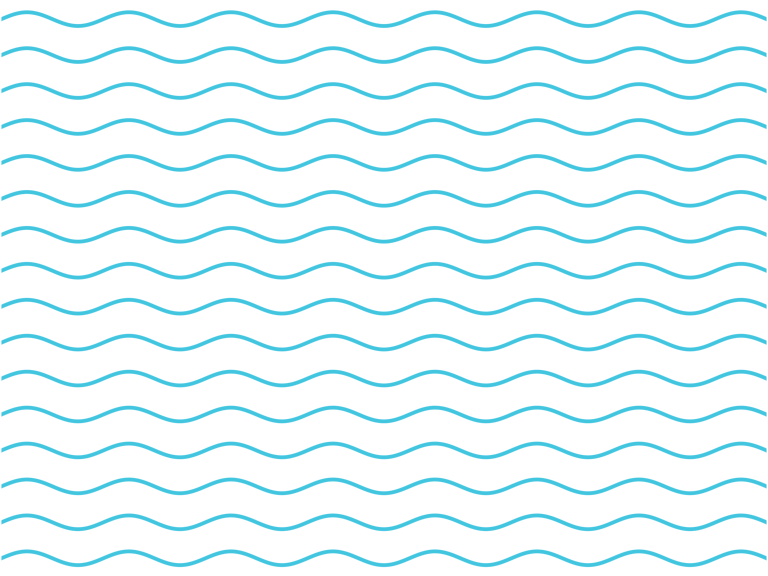
This pattern is drawn by a Shadertoy shader. Its source:

```glsl
// Lengths are fractions of the canvas height
#define ROW_PITCH 0.0624
#define FIRST_ROW 0.0308
#define WAVELENGTH 0.1771
#define AMPLITUDE 0.0119
#define LINE_WIDTH 0.0066
#define SIDE_MARGIN 0.0025
#define PAPER vec3(1.0)
#define INK vec3(0.26, 0.775, 0.88)

const float TAU = 6.2831853;

// Distance to the centre line of the nearest wave, corrected for slope
float waveDistance(vec2 p) {
    float k = TAU / WAVELENGTH;
    float phase = (p.x - SIDE_MARGIN) * k;
    float height = AMPLITUDE * sin(phase);
    float slope = AMPLITUDE * k * cos(phase);
    float row = (p.y - FIRST_ROW - height) / ROW_PITCH;
    float offset = (fract(row + 0.5) - 0.5) * ROW_PITCH;
    return abs(offset) / sqrt(1.0 + slope * slope);
}

void mainImage(out vec4 fragColor, in vec2 fragCoord) {
    vec2 p = fragCoord / iResolution.y;
    float aspect = iResolution.x / iResolution.y;
    float soft = 0.75 / iResolution.y;

    // Stroke with smooth edges
    float edge = waveDistance(p) - 0.5 * LINE_WIDTH;
    float stroke = 1.0 - smoothstep(-soft, soft, edge);

    // Square ends just inside the left and right borders
    float inset = min(p.x, aspect - p.x) - SIDE_MARGIN;
    stroke *= smoothstep(-soft, soft, inset);

    fragColor = vec4(mix(PAPER, INK, stroke), 1.0);
}
```
